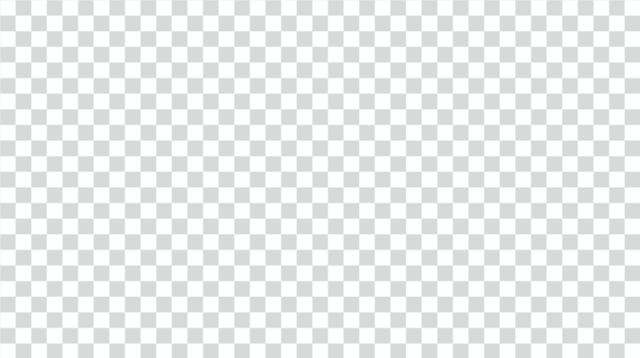
Give the GLSL for this pattern, as a Shadertoy shader.

```glsl
// Signed square wave per axis: +1 in even cells, -1 in odd ones, soft at the edges
vec2 softSquareWave(vec2 cell, float halfEdge) {
    vec2 edgeDistance = 0.5 - abs(mod(cell + 0.5, 2.0) - 1.0);
    return clamp(edgeDistance / halfEdge, -1.0, 1.0);
}

void mainImage(out vec4 fragColor, in vec2 fragCoord) {
    // Square cells counted from the top left, almost 41 across and 23 down
    float cellsPerPixel = 40.98 / iResolution.x;
    vec2 cell = vec2(fragCoord.x, iResolution.y - fragCoord.y) * cellsPerPixel;

    // Edges are slightly soft, and never sharper than a pixel
    vec2 wave = softSquareWave(cell, max(0.05, 0.5 * cellsPerPixel));

    // Cells of equal parity are white, the others grey
    float whiteness = 0.5 + 0.5 * wave.x * wave.y;
    vec3 color = mix(vec3(0.848, 0.85, 0.85), vec3(0.995, 1.0, 1.0), whiteness);
    fragColor = vec4(color, 1.0);
}
```
